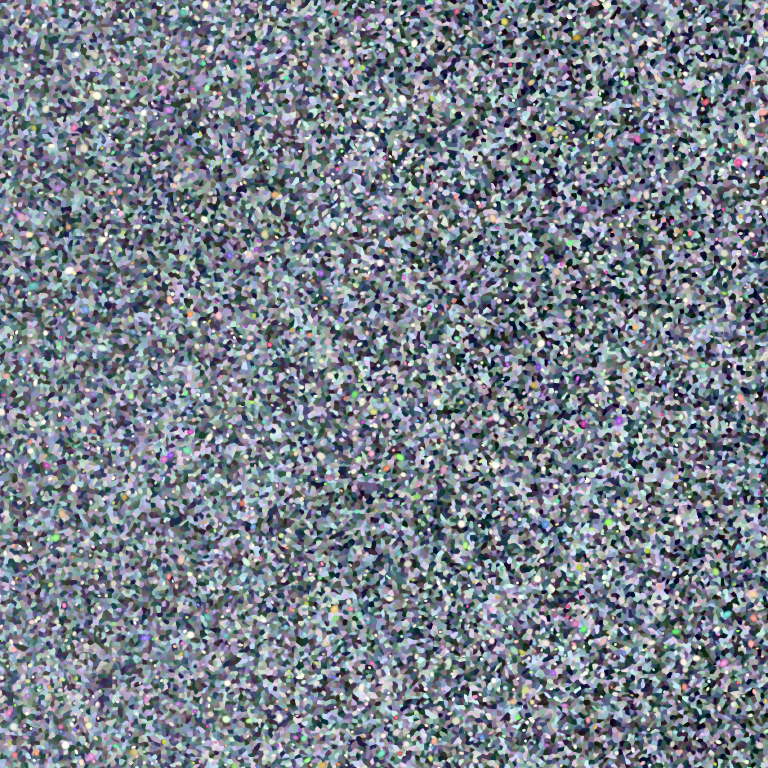
This texture is drawn by a WebGL 2 fragment shader. Its source:

```glsl
#version 300 es
precision highp float;

uniform vec2 u_resolution;
out vec4 fragColor;

const float TAU = 6.28319;

// Fine flakes
const float FLAKE_CELLS = 172.0;      // flakes across the canvas
const float FLAKE_SHARPNESS = 9.0;
const float FLAKE_STRETCH = 0.5;
const float FLAKE_CONTRAST = 0.82;
const float FLAKE_TINT = 0.075;
const vec3 BASE_COLOR = vec3(0.452, 0.490, 0.537);

// Bright glints: cells across, share of cells filled, radius in canvas units
const float SMALL_CELLS = 105.0;
const float SMALL_SHARE = 0.19;
const vec2 SMALL_RADIUS = vec2(0.0026, 0.0044);
const float LARGE_CELLS = 52.0;
const float LARGE_SHARE = 0.15;
const vec2 LARGE_RADIUS = vec2(0.0045, 0.0074);
const vec3 GLINT_WHITE = vec3(1.03, 0.99, 0.93);

// Broad light and clustering
const float SHADE_SCALE = 3.0;
const float SHADE_AMOUNT = 0.09;
const float CLUSTER_SCALE = 9.0;

vec3 hash3(vec2 cell, int seed) {
    uvec3 v = uvec3(ivec3(ivec2(cell), seed)) * 1664525u + 1013904223u;
    v.x += v.y * v.z; v.y += v.z * v.x; v.z += v.x * v.y;
    v ^= v >> 16u;
    v.x += v.y * v.z; v.y += v.z * v.x; v.z += v.x * v.y;
    return vec3(v >> 8u) / 16777216.0;
}

float cornerGradient(vec2 cell, vec2 corner, vec2 local) {
    float angle = TAU * hash3(cell + corner, 7).x;
    return dot(vec2(cos(angle), sin(angle)), local - corner);
}

float gradientNoise(vec2 p) {
    vec2 i = floor(p), f = fract(p);
    vec2 u = f * f * f * (f * (f * 6.0 - 15.0) + 10.0);
    float low = mix(cornerGradient(i, vec2(0, 0), f), cornerGradient(i, vec2(1, 0), f), u.x);
    float high = mix(cornerGradient(i, vec2(0, 1), f), cornerGradient(i, vec2(1, 1), f), u.x);
    return mix(low, high, u.y);
}

vec3 spectrum(float hue) {
    return cos(TAU * (hue + vec3(0.0, 0.333, 0.667)));
}

// Distance to a randomly turned, squashed flake
float flakeDistanceSq(vec2 offset, float turn, float stretch) {
    float c = cos(TAU * turn), s = sin(TAU * turn);
    vec2 q = vec2(c * offset.x + s * offset.y, c * offset.y - s * offset.x);
    q *= vec2(1.0 - stretch, 1.0 + stretch);
    return dot(q, q);
}

// Packed flakes, each with its own tone and faint tint, softly blended
vec3 flakes(vec2 uv, float contrast) {
    vec2 p = uv * FLAKE_CELLS, base = floor(p);
    vec3 sum = vec3(0.0);
    float total = 0.00001;
    for (int y = -1; y <= 1; y++) {
        for (int x = -1; x <= 1; x++) {
            vec2 cell = base + vec2(x, y);
            vec3 place = hash3(cell, 1), look = hash3(cell, 2);
            float d2 = flakeDistanceSq(p - cell - place.xy, place.z, FLAKE_STRETCH * look.z);
            float weight = exp(-FLAKE_SHARPNESS * d2);
            sum += weight * (contrast * (look.x - 0.5) + FLAKE_TINT * spectrum(look.y));
            total += weight;
        }
    }
    return BASE_COLOR + sum / total;
}

// Scattered glints laid over the flakes
vec3 addGlints(vec3 color, vec2 uv, float cells, float share, vec2 radii, int seed) {
    vec2 p = uv * cells, base = floor(p);
    for (int y = -1; y <= 1; y++) {
        for (int x = -1; x <= 1; x++) {
            vec2 cell = base + vec2(x, y);
            vec3 place = hash3(cell, seed), look = hash3(cell, seed + 1);
            vec3 form = hash3(cell, seed + 2);
            vec2 offset = (p - cell - place.xy) / cells;
            float d = sqrt(flakeDistanceSq(offset, form.x, 0.25 * form.y));
            float radius = mix(radii.x, radii.y, form.z * form.z);
            float mask = step(place.z, share) * (1.0 - smoothstep(0.4, 1.0, d / radius));
            // Coloured rim around a paler centre
            float saturation = look.y * look.y * mix(0.65, 1.0, smoothstep(0.0, 0.6, d / radius));
            vec3 glint = mix(GLINT_WHITE, 0.58 + 0.42 * spectrum(look.x), saturation);
            color = mix(color, glint * mix(0.84, 1.04, look.z), mask);
        }
    }
    return color;
}

void main() {
    vec2 uv = gl_FragCoord.xy / min(u_resolution.x, u_resolution.y);

    // Paler and flatter to the left, darker and crisper to the right
    float side = smoothstep(0.0, 0.75, uv.x);
    float shade = SHADE_AMOUNT * gradientNoise(uv * SHADE_SCALE + 4.3) + mix(0.03, -0.02, side);
    float cluster = 1.0 + 0.9 * gradientNoise(uv * CLUSTER_SCALE + 17.0);

    vec3 color = flakes(uv, FLAKE_CONTRAST * mix(0.82, 1.06, side)) + shade;
    color = addGlints(color, uv, SMALL_CELLS, SMALL_SHARE * cluster, SMALL_RADIUS, 11);
    color = addGlints(color, uv, LARGE_CELLS, LARGE_SHARE * cluster, LARGE_RADIUS, 23);
    fragColor = vec4(clamp(color, 0.0, 1.0), 1.0);
}
```
